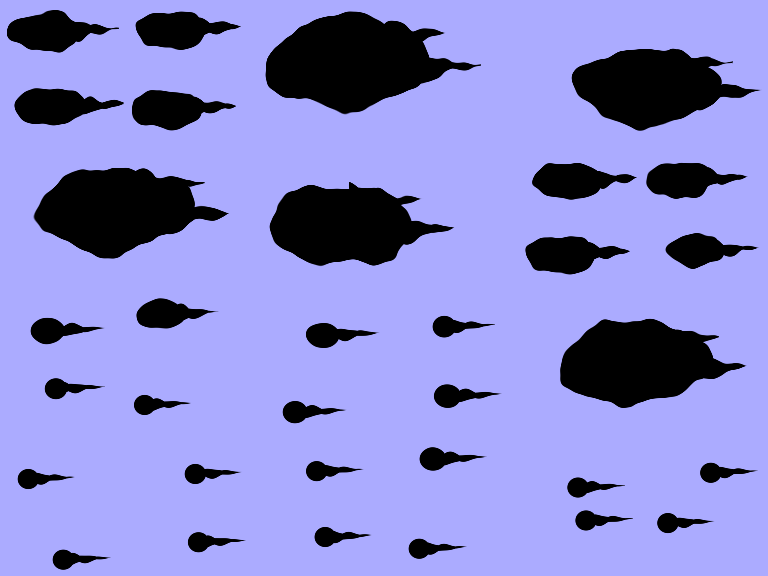
Give the GLSL for this pattern, as a WebGL 1 fragment shader.

```glsl
precision highp float;
// Dark ragged drops with tails to the right, growing towards the top of a lavender field.

uniform vec2 u_resolution;

const vec3 LAVENDER = vec3(0.67, 0.67, 1.0);
const vec3 BLACK = vec3(0.0);
const vec2 CELL = vec2(4.0 / 9.0, 0.25);

float hash(vec2 p, float seed) {
  return fract(sin(dot(p, vec2(127.1, 311.7)) + seed * 74.7) * 43758.545);
}

vec2 gradientAt(vec2 p) {
  float angle = 6.2832 * hash(p, 5.0);
  return vec2(cos(angle), sin(angle));
}

// Gradient noise, roughly -0.7 to 0.7
float gradientNoise(vec2 p) {
  vec2 i = floor(p), f = fract(p);
  vec2 w = f * f * f * (f * (f * 6.0 - 15.0) + 10.0);
  vec2 e = vec2(1.0, 0.0);
  float low = mix(dot(gradientAt(i), f),
                  dot(gradientAt(i + e.xy), f - e.xy), w.x);
  float high = mix(dot(gradientAt(i + e.yx), f - e.yx),
                   dot(gradientAt(i + e.xx), f - e.xx), w.x);
  return mix(low, high, w.y);
}

// Approximate signed distance to an ellipse
float ellipse(vec2 p, vec2 radii) {
  float k0 = length(p / radii);
  float k1 = length(p / (radii * radii));
  return k0 * (k0 - 1.0) / max(k1, 1e-6);
}

// Scalloped wedge, tapering from root to tip
float tail(vec2 p, vec2 root, vec2 tip, float width, float phase) {
  float t = clamp((tip.x - p.x) / (tip.x - root.x), 0.0, 1.0);
  float axis = mix(tip.y, root.y, t) + 0.04 * t * sin(t * 13.0 + phase);
  float halfWidth = width * t * (0.7 + 0.4 * abs(sin(t * 8.0 + phase)));
  float d = abs(p.y - axis) - halfWidth;
  return max(d, max(p.x - tip.x, root.x - p.x));
}

// One drop: small ones are round heads, larger ones ragged, the largest fork
float drop(vec2 p, float halfLength, float seed) {
  vec2 u = p / halfLength;
  float stretch = smoothstep(0.05, 0.09, halfLength);
  float forked = step(0.13, halfLength);

  vec2 radii = vec2(mix(0.37, 0.66, stretch) + 0.12 * forked,
                    0.35 + 0.08 * forked);
  float raggedness = stretch * (0.1 + 0.05 * forked);
  float lumps = raggedness * gradientNoise(u * 2.3 + seed * 91.0);
  float bumps = 0.006 * stretch * gradientNoise(p * 38.0 + seed * 57.0);

  float body = ellipse(u - vec2(radii.x - 1.0, 0.0), radii) + lumps;
  vec2 root = vec2(mix(-0.5, 0.0, stretch), -0.1 * forked);
  float d = min(body, tail(u, root, vec2(1.0, 0.07 - 0.1 * forked),
                           0.22, seed * 6.0));
  if (forked > 0.5) {
    float upper = tail(u, vec2(-0.1, 0.22), vec2(0.68, 0.27), 0.19, seed * 9.0);
    d = min(d, upper);
  }
  return d * halfLength + bumps;
}

// A drop placed at random inside its cell, kept clear of the borders
float dropInCell(vec2 p, vec2 id, vec2 size, float halfLength) {
  vec2 shift = vec2(hash(id, 1.0), hash(id, 2.0)) * 2.0 - 1.0;
  vec2 room = max(0.5 * size - halfLength * vec2(1.03, 0.55), 0.0);
  vec2 centre = (id + 0.5) * size + shift * room;
  return drop(p - centre, halfLength, hash(id, 3.0));
}

// Coarse cells hold one large drop or split into four smaller ones
float scatteredDrops(vec2 p) {
  vec2 cell = floor(p / CELL);
  float turn = mod(cell.x + 2.0 * cell.y, 3.0);
  if (turn > 0.5 && turn < cell.y + 0.5) {
    float large = mix(0.15, 0.195, hash(cell, 4.0));
    return dropInCell(p, cell, CELL, large);
  }
  vec2 size = 0.5 * CELL;
  vec2 id = floor(p / size);
  float growth = smoothstep(1.5, 4.5, id.y + 3.0 * hash(id, 6.0) - 1.5);
  float small = mix(0.05, 0.094, growth);
  return dropInCell(p, id, size, small);
}

void main() {
  vec2 p = gl_FragCoord.xy / u_resolution.y;
  float edge = 0.5 / u_resolution.y;
  float ground = smoothstep(-edge, edge, scatteredDrops(p));
  gl_FragColor = vec4(mix(BLACK, LAVENDER, ground), 1.0);
}
```
